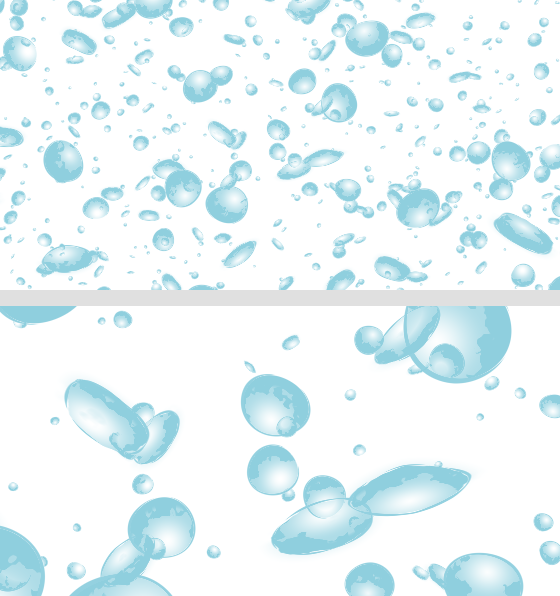
Top: the whole. Bottom: its middle third, enlarged.
This pattern is drawn by a Shadertoy shader. Its source:

```glsl
const vec3 PAPER = vec3(1.0);
const vec3 WATER = vec3(0.56, 0.81, 0.87);
const float RIM_WIDTH = 0.05;      // relative to the drop radius
const float RAGGEDNESS = 0.24;     // tearing of the dark cap
const float SHADE = 0.72;          // strength of the inner gradient
const float SHARD_SHARE = 0.3;     // share of long, angular drops
const float TILT = 1.0;            // spread of the drop directions

// Cell size, smallest radius, largest radius, share of filled cells
const int LAYER_COUNT = 5;
const vec4 LAYERS[LAYER_COUNT] = vec4[LAYER_COUNT](
    vec4(0.380, 0.052, 0.068, 0.76),
    vec4(0.220, 0.030, 0.046, 0.68),
    vec4(0.140, 0.019, 0.029, 0.68),
    vec4(0.100, 0.010, 0.017, 0.60),
    vec4(0.068, 0.004, 0.008, 0.60));

vec4 hash4(vec2 p) {
    vec4 v = fract(p.xyxy * vec4(0.1031, 0.1030, 0.0973, 0.1099));
    v += dot(v, v.wzxy + 33.33);
    return fract((v.xxyz + v.yzzw) * v.zywx);
}

mat2 rotation(float angle) {
    float c = cos(angle), s = sin(angle);
    return mat2(c, -s, s, c);
}

// Layered, warped sines, about -1 to 1
float ragged(vec2 p) {
    float sum = 0.0, amplitude = 0.5;
    for (int i = 0; i < 4; i++) {
        p = mat2(0.8, 0.6, -0.6, 0.8) * p * 1.75 + 1.7;
        sum += amplitude * sin(p.x + 1.4 * sin(p.y));
        amplitude *= 0.62;
    }
    return sum;
}

// Ink of one drop; q is in drop radii, soft is half a pixel in the same units
float dropInk(vec2 q, float soft, vec4 look, vec4 form) {
    float shard = step(1.0 - SHARD_SHARE, look.x);
    float stretch = mix(1.0 + 0.15 * look.y, 1.35 + 0.6 * look.y, shard);
    if (length(q) > stretch * 1.5) return 0.0;

    // Direction: the cap points mostly up or down
    float side = look.z < 0.5 ? 0.0 : 3.14159;
    q = rotation(side + TILT * (look.w * 2.0 - 1.0)) * q;
    q *= vec2(1.0 / stretch, sqrt(stretch));

    // Outline: round, pointed or boxy
    float angle = atan(q.y, q.x);
    float power = mix(2.0, mix(1.5, 3.0, form.x), shard);
    vec2 a = pow(max(abs(q), 0.001), vec2(power));
    float wobble = 0.035 * sin(2.0 * angle + 6.28 * form.y)
                 + 0.025 * sin(3.0 * angle + 6.28 * form.z);
    float edge = pow(a.x + a.y, 1.0 / power) - 1.0 - wobble;

    // Torn dark cap around a pale lens
    float tear = ragged(q * 2.6 + form.xy * 40.0);
    vec2 lensCentre = vec2(0.4 * (form.z - 0.5), -0.45);
    float lens = length(q - lensCentre) - mix(0.62, 0.98, form.w);
    float inside = smoothstep(soft, -soft, edge + 0.04 + 0.06 * shard * tear);
    float cap = smoothstep(-soft - 0.02, soft + 0.02, lens + RAGGEDNESS * tear);
    float glint = smoothstep(0.55, 0.75, ragged(q.yx * vec2(2.0, 3.5) + form.zw * 30.0));
    cap *= 1.0 - 0.7 * glint * smoothstep(0.35, 0.0, lens);

    // Gradient fading into the lens, and mist around shards
    float shade = SHADE * smoothstep(-0.9, 0.1, lens);
    float mist = 0.3 * shard * smoothstep(0.35, -0.4, edge) * smoothstep(-0.6, 0.3, q.y + 0.4 * tear);

    // Broken rim of uneven width
    float gaps = 0.55 + 0.35 * sin(angle + 6.28 * form.w)
               + 0.35 * sin(mix(2.0, 5.0, shard) * angle + 6.28 * form.x);
    float rimWidth = RIM_WIDTH * clamp(gaps, -1.0, 1.0);
    float rim = smoothstep(soft, -soft, abs(edge + 0.02) - rimWidth)
              * smoothstep(0.0, 0.15, gaps);

    return max(max(inside * max(cap, shade), mist), rim * 0.95);
}

void mainImage(out vec4 fragColor, in vec2 fragCoord) {
    vec2 p = fragCoord / iResolution.y;
    float halfPixel = 0.7 / iResolution.y;
    float ink = 0.0;

    // Scatter drops on jittered grids, from large to tiny
    for (int i = 0; i < LAYER_COUNT; i++) {
        vec4 layer = LAYERS[i];
        vec2 cell = floor(p / layer.x);
        for (int k = 0; k < 9; k++) {
            vec2 id = cell + vec2(k % 3 - 1, k / 3 - 1);
            vec2 seed = id + 41.0 + 73.0 * float(i);
            vec4 place = hash4(seed);
            if (place.w > layer.w) continue;
            vec2 centre = (id + 0.05 + 0.9 * place.xy) * layer.x;
            float radius = mix(layer.y, layer.z, place.z);
            ink = max(ink, dropInk((p - centre) / radius, halfPixel / radius,
                                   hash4(seed + 311.0), hash4(seed + 577.0)));
        }
    }
    fragColor = vec4(mix(PAPER, WATER, ink), 1.0);
}
```
